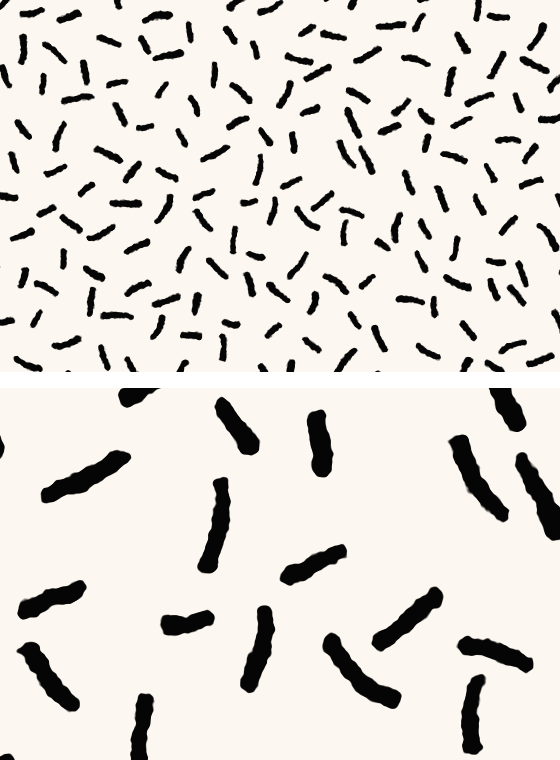
Top, the full canvas; bottom, a detail of the centre.
A Shadertoy shader for this pattern:

```glsl
// Scattered hand-inked dashes in all directions on warm cream paper

const float PI = 3.14159;

vec2 hash22(vec2 p) {
    vec3 q = fract(p.xyx * vec3(0.1031, 0.1030, 0.0973));
    q += dot(q, q.yzx + 33.33);
    return fract((q.xx + q.yz) * q.zy);
}

mat2 rotation(float a) {
    return mat2(cos(a), sin(a), -sin(a), cos(a));
}

float cornerSlope(vec2 corner, vec2 offset) {
    float a = 2.0 * PI * hash22(corner + 71.0).x;
    return dot(vec2(cos(a), sin(a)), offset);
}

float gradientNoise(vec2 p) {
    vec2 i = floor(p), f = fract(p);
    vec2 u = f * f * f * (f * (f * 6.0 - 15.0) + 10.0);
    vec2 e = vec2(1.0, 0.0);
    return mix(mix(cornerSlope(i, f), cornerSlope(i + e, f - e), u.x),
               mix(cornerSlope(i + e.yx, f - e.yx), cornerSlope(i + 1.0, f - 1.0), u.x), u.y);
}

// Signed distance to the slightly bent, tapered dash of one cell
float dashDistance(vec2 p, vec2 cell) {
    vec2 place = hash22(cell + 11.0);
    vec2 shape = hash22(cell + 37.5);
    vec2 style = hash22(cell + 83.2);

    // Neighbouring cells lean crosswise, which keeps the dashes apart
    float lean = mod(cell.x + cell.y, 2.0);
    float angle = 0.5 * PI * (lean + 1.1 * (shape.x - 0.5));
    vec2 q = (p - cell - 0.5 - 0.46 * (place - 0.5)) * rotation(angle);

    float halfLength = mix(0.17, 0.37, shape.y);
    float along = clamp(q.x, -halfLength, halfLength);
    q.y -= 1.1 * (style.x - 0.5) * (along * along - 0.5 * halfLength * halfLength);
    float radius = 0.085 + 0.012 * (style.y - 0.5) * (1.0 + 2.0 * along / halfLength);
    return length(q - vec2(along, 0.0)) - radius;
}

void mainImage(out vec4 fragColor, in vec2 fragCoord) {
    // Ten cells per canvas height, on a tilted grid
    float pixel = 10.0 / iResolution.y;
    vec2 p = rotation(0.35) * (fragCoord * pixel) + 40.0;

    // Wobble of the hand, then ragged ink edge
    vec2 wobbled = p + 0.05 * vec2(gradientNoise(p * 2.5), gradientNoise(p * 2.5 + 50.0));
    float ragged = 0.035 * gradientNoise(p * 8.0) + 0.015 * gradientNoise(p * 17.0);

    float d = 1e3;
    for (int y = -1; y <= 1; y++)
        for (int x = -1; x <= 1; x++)
            d = min(d, dashDistance(wobbled, floor(wobbled) + vec2(x, y)));

    vec3 paper = vec3(0.99, 0.97, 0.94);
    vec3 ink = vec3(0.02);
    float cover = 1.0 - smoothstep(-0.85 * pixel, 0.85 * pixel, d + ragged);
    fragColor = vec4(mix(paper, ink, cover), 1.0);
}
```
